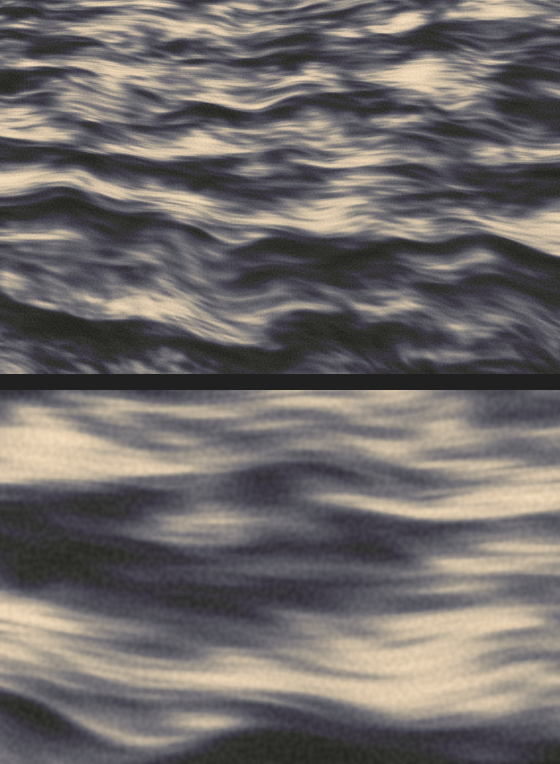
Top: the whole. Bottom: its middle third, enlarged.
This texture is drawn by a Shadertoy shader. Its source:

```glsl
// Wind-driven water at dusk: dark swell faces, slate troughs and cream sky glints.

// Palette from deepest wave face to brightest glint, with its tone positions
const vec3 PALETTE[6] = vec3[6](
    vec3(0.19, 0.195, 0.175), vec3(0.235, 0.22, 0.265), vec3(0.33, 0.33, 0.365),
    vec3(0.46, 0.45, 0.47), vec3(0.64, 0.605, 0.555), vec3(0.86, 0.78, 0.67));
const float STOPS[6] = float[6](0.13, 0.31, 0.525, 0.72, 0.865, 0.965);

const float SWELL_COUNT = 3.3;               // crests per unit of depth
const float CREST_SLANT = 0.17;              // fall of near crests to the right
const float FOLLOW = 0.55;                   // how far small waves bend with the swell
const vec2 CHOP_SCALE = vec2(2.5, 9.0);      // medium waves
const vec2 STREAK_SCALE = vec2(7.0, 55.0);   // fine glint lines
const vec2 ROUGH_SCALE = vec2(10.0, 26.0);   // broken water in front
const float DEPTH_LIGHT = 0.8;               // brightening towards the distance
const float CONTRAST = 0.92;
const float EXPOSURE = 0.27;
const float GRAIN = 0.05;

vec2 gradientAt(vec2 cell) {
    float h = fract(sin(dot(cell, vec2(127.1, 311.7))) * 43758.5453);
    return vec2(cos(6.28318 * h), sin(6.28318 * h));
}

// Gradient noise, standard deviation about 0.21
float noise(vec2 p) {
    vec2 i = floor(p), f = p - i;
    vec2 u = f * f * f * (f * (f * 6.0 - 15.0) + 10.0);
    vec2 e = vec2(1.0, 0.0);
    float a = dot(gradientAt(i), f);
    float b = dot(gradientAt(i + e), f - e);
    float c = dot(gradientAt(i + e.yx), f - e.yx);
    float d = dot(gradientAt(i + 1.0), f - 1.0);
    return mix(mix(a, b, u.x), mix(c, d, u.x), u.y);
}

// Dark below each crest, brightening slowly down to the next one
float swellTone(float phase, float softness) {
    float f = fract(phase);
    float rise = mix(f, smoothstep(0.0, 1.0, f), 0.6);
    return rise * (1.0 - smoothstep(1.0 - softness, 1.0, f));
}

// Tilts a wave field by a slope
vec2 tilt(vec2 p, float slope) {
    return vec2(p.x, p.y + slope * p.x);
}

vec3 waterColor(float tone) {
    vec3 color = PALETTE[0] * mix(0.8, 1.0, smoothstep(0.0, STOPS[0], tone));
    for (int i = 1; i < 6; i++) {
        float k = clamp((tone - STOPS[i - 1]) / (STOPS[i] - STOPS[i - 1]), 0.0, 1.0);
        color = mix(color, PALETTE[i], k);
    }
    return color * (1.0 + 0.1 * smoothstep(STOPS[5], 1.0, tone));
}

void mainImage(out vec4 fragColor, in vec2 fragCoord) {
    vec2 p = fragCoord / iResolution.y;
    float y = p.y;

    // Perspective: waves shrink towards the top
    float shrink = 1.0 + 0.5 * y;
    vec2 q = vec2(p.x - 0.75, y) * shrink;
    q.y += CREST_SLANT * q.x * (1.0 - y);

    // Long swell crests, gently bent by two scales of noise
    float bend = 0.5 * noise(q * vec2(1.3, 1.5) + 3.7)
               + 0.22 * noise(q * vec2(4.0, 3.0) + 11.3);
    float phase = bend - q.y * SWELL_COUNT + 0.35;
    float softness = mix(0.07, 0.45, smoothstep(-0.25, 0.3, noise(q * vec2(1.8, 2.5) + 27.0)));
    float swell = (swellTone(phase, softness) - 0.43) / 0.28;

    // Smaller waves partly follow the bent crests
    vec2 w = vec2(q.x, mix(q.y, -phase / SWELL_COUNT, FOLLOW));
    w.y += 0.025 * noise(q * vec2(3.5, 5.0) + 41.0);
    w.x += 0.12 * noise(q * vec2(2.0, 7.0) + 53.0);

    // Three octaves of chop crossing at slight angles
    float chop = noise(w * CHOP_SCALE + 5.1);
    chop += 0.75 * noise(tilt(w, -0.09) * CHOP_SCALE * 2.1 + vec2(0.0, chop) + 17.9);
    chop += 0.45 * noise(tilt(w, 0.1) * CHOP_SCALE * 4.3 + vec2(0.0, chop) + 31.7);
    chop /= 0.28;

    // Fine streaks, and broken water near the viewer
    float streak = noise(tilt(w, 0.05) * STREAK_SCALE + 61.0)
                 + 0.6 * noise(tilt(w, -0.05) * STREAK_SCALE * 1.8 + 71.0);
    streak /= 0.245;
    float rough = noise(tilt(w, 0.2) * ROUGH_SCALE + 83.0)
                + 0.6 * noise(tilt(w, 0.3) * ROUGH_SCALE * 2.2 + 91.0);
    rough /= 0.245;

    // Combine to a near-normal height of light, then spread evenly over 0..1
    float light = swell * mix(0.8, 0.42, y) + chop * mix(0.48, 0.8, y);
    light += DEPTH_LIGHT * (y - 0.5);
    light += streak * mix(0.06, 0.28, smoothstep(-0.3, 1.2, light));
    light += 0.3 * rough * (1.0 - smoothstep(0.05, 0.4, y));
    light = CONTRAST * light + EXPOSURE;
    float tone = 1.0 / (1.0 + exp(-1.7 * light));

    vec3 color = waterColor(tone) + GRAIN * noise(p * 190.0);
    fragColor = vec4(color, 1.0);
}
```
